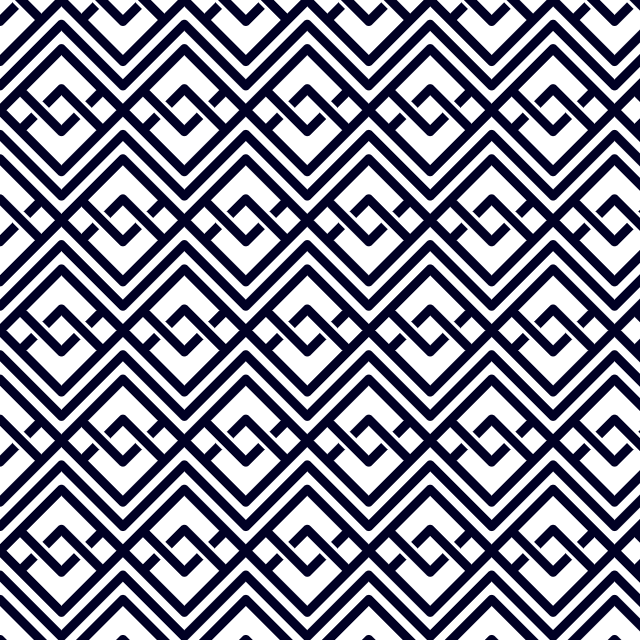
Write a WebGL 1 fragment shader that draws this pattern.

```glsl
precision highp float;
// Navy interlocked diamonds between zigzag bands on white, in staggered rows.
uniform vec2 u_resolution;

float segmentDistance(vec2 p, vec2 a, vec2 b) {
  vec2 ab = b - a;
  return length(p - a - ab * clamp(dot(p - a, ab) / dot(ab, ab), 0.0, 1.0));
}

// Half of the diamond's knot, in axes turned 45 degrees.
float hook(vec2 q, float halfWidth) {
  vec2 apex = vec2(-0.246, 0.246);
  float over = segmentDistance(q, apex, vec2(0.707, 0.246)) - halfWidth;
  float under = segmentDistance(q, apex, vec2(-0.246, -0.707)) - halfWidth;
  // Square-ended gap where this strand passes below the other hook.
  under = max(under, 0.13 - abs(q.y + 0.246));
  return min(over, under);
}

void main() {
  const float halfWidth = 0.0748;
  const float rowHeight = 1.7925;
  // One unit is half a diamond; y runs down from the top edge.
  float unitsAcross = 10.414;
  vec2 p = gl_FragCoord.xy / u_resolution.y;
  p = vec2(p.x, 1.0 - p.y) * unitsAcross;

  // Staggered cells, each centred on its diamond.
  float row = floor(p.y / rowHeight - 0.5);
  float shift = mod(row, 2.0);
  vec2 cell = vec2(mod(p.x - shift, 2.0) - 1.0, p.y - (row + 1.0) * rowHeight);

  // Diamond edge, middle zigzag and the neighbouring row's edge.
  vec2 folded = abs(cell);
  float d = 1.0;
  for (int i = 0; i < 3; i++) {
    float peak = mix(1.0, rowHeight, float(i) * 0.5);
    d = min(d, segmentDistance(folded, vec2(0.0, peak), vec2(1.0, peak - 1.0)) - halfWidth);
  }

  // Two hooks related by a half turn.
  vec2 q = vec2(cell.x + cell.y, cell.x - cell.y) * 0.70711;
  d = min(d, min(hook(q, halfWidth), hook(-q, halfWidth)));

  float pixel = unitsAcross / u_resolution.y;
  float ink = clamp(0.5 - d / pixel, 0.0, 1.0);
  gl_FragColor = vec4(mix(vec3(1.0), vec3(0.0, 0.0, 0.14), ink), 1.0);
}
```
